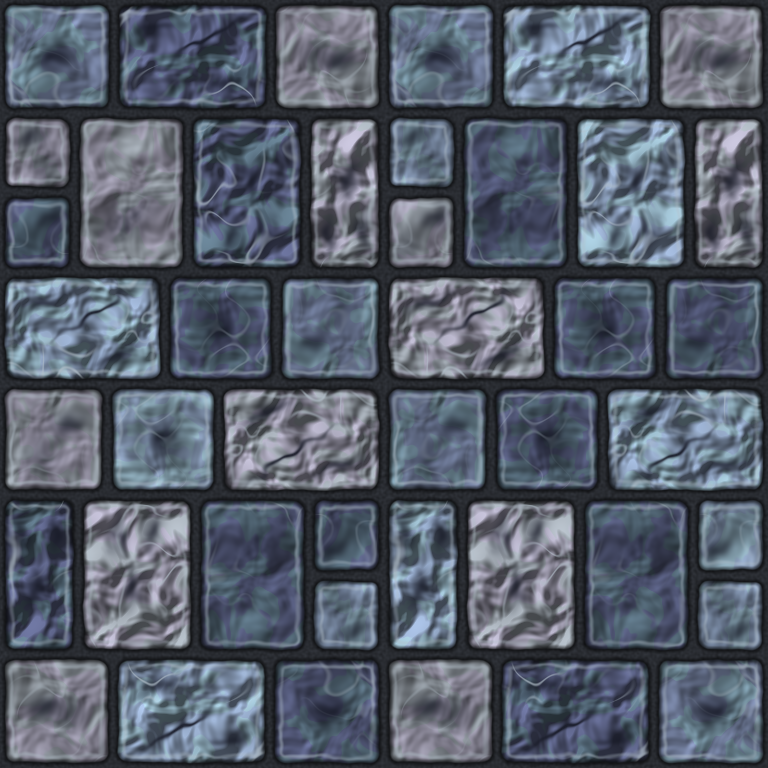
Reproduce this texture procedurally as a WebGL 2 fragment shader.

```glsl
#version 300 es
precision highp float;
// Weathered blue-grey stone blocks set in dark mortar, in paired half-turned courses.
uniform vec2 u_resolution;
out vec4 fragColor;

const vec3 MORTAR = vec3(0.15, 0.16, 0.18);
const vec3 RIDGE = vec3(0.70, 0.75, 0.79);
const vec3 CREVICE = vec3(0.09, 0.10, 0.15);
const float HALF_GAP = 0.0145;
// Two mineral hues for each tint: dark, mid, light, lavender.
const vec3 BLUE[4] = vec3[4](vec3(0.28, 0.30, 0.41), vec3(0.37, 0.41, 0.51),
                             vec3(0.43, 0.49, 0.58), vec3(0.51, 0.50, 0.56));
const vec3 TEAL[4] = vec3[4](vec3(0.28, 0.36, 0.40), vec3(0.38, 0.48, 0.52),
                             vec3(0.45, 0.55, 0.59), vec3(0.47, 0.50, 0.52));
// Tint of the eleven blocks in each of the four tiles.
const int TINT[44] = int[44](1, 0, 3, 3, 0, 3, 0, 3, 2, 0, 1,
                             1, 2, 3, 2, 3, 0, 2, 3, 3, 0, 0,
                             0, 2, 3, 2, 0, 0, 3, 0, 3, 2, 3,
                             1, 0, 3, 2, 2, 0, 3, 2, 2, 0, 1);

struct Block { vec2 lo; vec2 hi; int id; };

vec2 hash2(vec2 p) {
  p = vec2(dot(p, vec2(127.1, 311.7)), dot(p, vec2(269.5, 183.3)));
  return 2.0 * fract(sin(p) * 43758.5) - 1.0;
}

float gradientNoise(vec2 p) {
  vec2 i = floor(p), f = fract(p), o = vec2(0.0, 1.0);
  vec2 u = f * f * f * (f * (f * 6.0 - 15.0) + 10.0);
  return mix(mix(dot(hash2(i), f), dot(hash2(i + o.yx), f - o.yx), u.x),
             mix(dot(hash2(i + o), f - o), dot(hash2(i + 1.0), f - 1.0), u.x), u.y);
}

float fbm(vec2 p) {
  float sum = 0.0, gain = 1.0;
  for (int i = 0; i < 3; i++) {
    sum += gain * gradientNoise(p);
    p = p * 2.03 + 17.0;
    gain *= 0.5;
  }
  return sum;
}

vec2 warp(vec2 p, float scale, float amount) {
  return p + amount * vec2(gradientNoise(p * scale), gradientNoise(p * scale + 31.7));
}

float roundedBox(vec2 p, vec2 halfSize, float radius) {
  vec2 d = abs(p) - halfSize + radius;
  return length(max(d, 0.0)) + min(max(d.x, d.y), 0.0) - radius;
}

float line(float d, float width) { return 1.0 - smoothstep(0.0, width, abs(d)); }

// Soft elongated dent.
float gouge(vec2 p, vec2 at, vec2 reach, float angle) {
  float c = cos(angle), s = sin(angle);
  vec2 d = mat2(c, -s, s, c) * (p - at) / reach;
  return exp(-1.6 * dot(d, d));
}

// Block containing p; y runs downward through three courses.
Block blockAt(vec2 p) {
  vec4 rows = vec4(0.0, 0.295, 0.710, 1.0);
  int row = int(p.y > rows.y) + int(p.y > rows.z);
  vec3 cuts = row == 0 ? vec3(0.297, 0.706, 1.0)
            : row == 1 ? vec3(0.195, 0.490, 0.796) : vec3(0.430, 0.720, 1.0);
  int col = int(dot(step(cuts, vec3(p.x)), vec3(1.0)));
  Block b = Block(vec2(col == 0 ? 0.0 : cuts[col - 1], rows[row]),
                  vec2(col == 3 ? 1.0 : cuts[col], rows[row + 1]), row * 4 + col);
  if (b.id == 4) { // two small stones stacked
    if (p.y < 0.501) { b.hi.y = 0.501; b.id = 3; } else b.lo.y = 0.501;
  }
  return b;
}

// Dark hollows: chipped wide, dented tall, scratched, or smudged square.
float hollows(vec2 q, int id) {
  if (id == 1 || id == 8)
    return 0.95 * gouge(q, vec2(0.03, -0.04), vec2(0.14, 0.010), -0.55)
         + 0.75 * gouge(q, vec2(0.09, 0.07), vec2(0.09, 0.022), -0.45)
         + 0.70 * gouge(q, vec2(-0.10, -0.07), vec2(0.07, 0.020), -0.30);
  if (id == 6 || id == 7)
    return 0.8 * gouge(q, vec2(0.01, -0.03), vec2(0.032, 0.055), 0.3)
         + 0.7 * gouge(q, vec2(-0.04, 0.11), vec2(0.025, 0.055), 0.1)
         + 0.7 * gouge(q, vec2(0.05, 0.10), vec2(0.025, 0.06), -0.1);
  if (id == 5) {
    float scratch = 0.7 + 0.6 * gradientNoise(mat2(0.7, -0.7, 0.7, 0.7) * q * vec2(50.0));
    return 0.6 * scratch * gouge(q, vec2(-0.01, 0.07), vec2(0.10, 0.05), -0.7);
  }
  vec2 at = 0.045 * hash2(vec2(float(id), 4.0));
  return 0.65 * gouge(q, at, vec2(0.05, 0.035), -0.3) + 0.3 * gouge(q, -at, vec2(0.06), 0.0);
}

vec3 stone(vec2 q, float edge, int id, int tint) {
  bool rough = id == 1 || id == 8 || id == 6 || id == 7;
  vec2 seed = float(id) * vec2(7.3, 3.1);
  vec2 w = warp(q + seed, 9.0, 0.06);
  vec3 col = mix(BLUE[tint], TEAL[tint], 0.85 * smoothstep(-0.02, 0.08, fbm(w * 13.0)));
  // Slanted light over the relief.
  float slope = fbm(w * 9.0 + 5.0) - fbm((w + 0.006) * 9.0 + 5.0);
  col *= 1.0 + clamp(slope * (rough ? 5.0 : 2.2), -0.45, 0.45);
  col *= 1.0 + 0.3 * gradientNoise(q * 11.0 + seed);
  vec2 jagged = warp(q + seed, 22.0, rough ? 0.035 : 0.02) - seed;
  col = mix(col, CREVICE, clamp(hollows(jagged, id), 0.0, 0.9));
  // Pale wandering ridges and worn rim.
  float veins = line(gradientNoise(w * 12.0 + 9.0), 0.06)
              * smoothstep(-0.15, 0.35, gradientNoise(w * 6.0 + 3.0));
  float rim = line(edge + 0.016 + 0.012 * gradientNoise(w * 20.0), 0.009);
  col = mix(col, RIDGE, veins * (rough ? 0.65 : 0.28));
  col = mix(col, RIDGE, rim * (0.38 + 0.3 * gradientNoise(w * 8.0)));
  return col * mix(1.0, 0.45, smoothstep(-0.012, 0.0, edge));
}

void main() {
  vec2 grid = 2.0 * gl_FragCoord.xy / u_resolution;
  vec2 tile = min(floor(grid), 1.0), p = grid - tile;
  bool lower = tile.y < 0.5;
  p = lower ? vec2(1.0 - p.x, p.y) : vec2(p.x, 1.0 - p.y); // lower tiles are half-turned
  int tileId = int(tile.x) + (lower ? 2 : 0);

  Block b = blockAt(p);
  vec2 q = p - 0.5 * (b.lo + b.hi);
  float edge = roundedBox(q, 0.5 * (b.hi - b.lo) - HALF_GAP, 0.026)
             + 0.007 * gradientNoise(p * 13.0) + 0.003 * gradientNoise(p * 37.0);

  // Grainy mortar, shaded beside the stones.
  vec3 col = MORTAR * (1.0 + 0.35 * gradientNoise(grid * 110.0));
  col *= mix(0.5, 1.08, smoothstep(0.0, 0.013, edge));
  float aa = 2.0 / u_resolution.y;
  col = mix(col, stone(q, edge, b.id, TINT[tileId * 11 + b.id]), smoothstep(aa, -aa, edge));
  fragColor = vec4(col, 1.0);
}
```
